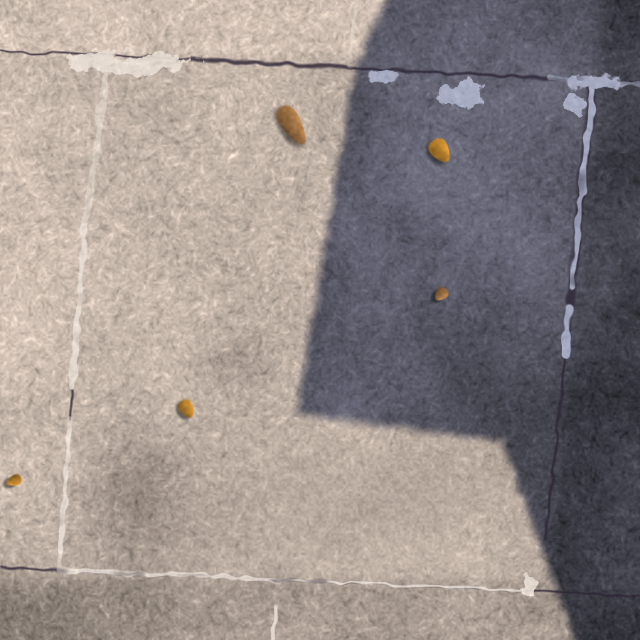
A Shadertoy shader for this texture:

```glsl
// Sunlit stone paving crossed by a soft, angular blue-grey shadow.
// Oriented flecks give the stone its grain; noisy segments form joints and
// worn mortar, and small rotated ellipses make the fallen leaves.
float hash(vec2 p) {
    vec3 q = fract(p.xyx * vec3(.1031, .103, .0973));
    q += dot(q, q.yzx + 33.33);
    return fract((q.x + q.y) * q.z);
}
float noise(vec2 p) {
    vec2 i = floor(p), f = smoothstep(0., 1., fract(p));
    return mix(mix(hash(i), hash(i + vec2(1, 0)), f.x),
               mix(hash(i + vec2(0, 1)), hash(i + 1.), f.x), f.y);
}
float fbm(vec2 p) {
    float sum = 0.;
    for (int i = 1; i < 5; i++) {
        sum += 1.06 * exp2(-float(i)) * noise(p);
        p = mat2(1.6, 1.2, -1.2, 1.6) * p + 7.3;
    }
    return sum;
}
vec2 rotate(vec2 p, float a) { return mat2(cos(a), -sin(a), sin(a), cos(a)) * p; }
float cover(float d, float soft) { return 1. - smoothstep(-soft, soft, d); }

// Randomly turned soft strokes, one per cell; signed tone around zero
float flecks(vec2 p) {
    float tone = 0.;
    for (int k = 0; k < 9; k++) {
        vec2 id = floor(p) + vec2(k % 3 - 1, k / 3 - 1);
        vec2 center = id + vec2(hash(id), hash(id + 19.7));
        float turn = 6.28 * noise(id * .2) + 2. * hash(id + 41.);
        vec2 d = rotate(p - center, turn) / vec2(.62, .23);
        tone += (hash(id + 73.) * 2. - 1.) * exp(-dot(d, d));
    }
    return tone;
}
// Soft ellipse; spot holds center and radius
float glow(vec2 p, vec4 spot) {
    vec2 d = (p - spot.xy) / spot.zw;
    return exp(-dot(d, d));
}
// Signed distance to the line from ab.xy to ab.zw
float side(vec2 p, vec4 ab) {
    vec2 d = normalize(ab.zw - ab.xy);
    return dot(p - ab.xy, vec2(-d.y, d.x));
}
float segment(vec2 p, vec4 ab) {
    vec2 d = ab.zw - ab.xy, q = p - ab.xy;
    return length(q - d * clamp(dot(q, d) / dot(d, d), 0., 1.));
}
// Ragged patch of spilled mortar
float spill(vec2 p, vec4 spot, float soft) {
    float d = length((p - spot.xy) / spot.zw) + 1.7 * fbm(p * 55.) - 1.75;
    return cover(d * spot.w, soft);
}
void leaf(inout vec3 col, vec2 p, vec4 spot, float turn, vec3 tint, float soft) {
    vec2 d = rotate(p - spot.xy, turn) / spot.zw;
    vec2 under = rotate(p - spot.xy + vec2(.006, -.003), turn) / spot.zw;
    col *= 1. - .45 * cover(length(under) - 1., .3);
    d.x *= 1. + .35 * d.y;
    tint *= .95 + .3 * d.x + .2 * noise(p * 180.);
    col = mix(col, tint, cover((length(d) - 1.) * spot.z, soft));
}

void mainImage(out vec4 fragColor, in vec2 fragCoord) {
    vec2 p = fragCoord / iResolution.xy;
    p.y = 1. - p.y;
    float s = max(1. / iResolution.y, .0012);
    vec2 w = p + .006 * (vec2(noise(p * 60.), noise(p * 60. + 31.)) - .5);
    // Shadow: slanted left edge, ledge, then lower right edge
    float left = max(side(w, vec4(.553, .111, .463, .647)), side(w, vec4(.602, 0, .553, .111)));
    float ledge = side(w, vec4(.463, .647, .785, .69)), lower = side(w, vec4(.785, .69, .898, 1));
    float shade = cover(max(left, min(ledge, lower)), .012);
    // Stone tone and grain
    float grain = .6 * flecks(p * 85.) + .45 * flecks(p * 150. + 9.);
    float cloud = fbm(p * 8.) - .5, fine = noise(p * 260.) - .5;
    float calm = glow(p, vec4(.56, .8, .26, .11));
    float sun = .735 + .13 * cloud + .08 * fine + grain * mix(.17, .08, calm) - .05 * calm;
    sun += .07 * cover(p.y - .085, .015) + .06 * glow(p, vec4(0, .5, .13, .3));
    sun -= .14 * glow(p, vec4(.2, .78, .09, .13)) + .13 * glow(p, vec4(.03, .97, .13, .08));
    sun -= .09 * glow(p, vec4(.38, .56, .05, .05)) + .1 * smoothstep(.89, .92, p.y);
    float dim = .325 + .17 * cloud + .05 * fine + .095 * grain;
    dim += .11 * glow(p, vec4(.74, .27, .15, .22)) + .05 * glow(p, vec4(.56, .45, .08, .2));
    dim -= .07 * smoothstep(0., .03, p.x - .93 + .1 * p.y);
    vec3 col = mix(sun * vec3(1.03, .95, .885), dim * vec3(.98, .98, 1.13), shade);
    // Dark cracks: end points and half widths
    vec4 cracks[9] = vec4[9](vec4(0, .081, .299, .091), vec4(.299, .091, .547, .107),
        vec4(.547, .107, 1, .13), vec4(0, .888, .43, .905), vec4(.43, .905, 1, .931),
        vec4(.113, .605, .11, .655), vec4(.883, .557, .853, .84),
        vec4(.927, .13, .908, .3), vec4(.908, .3, .883, .557));
    float gaps[9] = float[9](.0015, .003, .0022, .0018, .0018, .002, .002, .007, .006);
    float dark = 0.;
    for (int i = 0; i < 9; i++)
        dark = max(dark, cover(segment(w, cracks[i]) - gaps[i], s + .3 * gaps[i]));
    col = mix(col, vec3(.17, .14, .2), .8 * dark);
    // Pale mortar: the first two lines are faint, and all wear unevenly
    vec4 lines[11] = vec4[11](vec4(.557, 0, .545, .105), vec4(.167, .111, .133, .355),
        vec4(.133, .355, .113, .605), vec4(.11, .655, .092, .891), vec4(.86, .121, 1, .133),
        vec4(.927, .13, .908, .3), vec4(.908, .3, .893, .45), vec4(.888, .48, .884, .555),
        vec4(.092, .891, .43, .905), vec4(.43, .905, .833, .923), vec4(.431, .948, .427, 1));
    float widths[11] = float[11](.003, .005, .005, .004, .004, .006, .004, .006, .004, .002, .003);
    float pale = 0., wear = .5 + noise(p * 70.), worn = smoothstep(.1, .4, noise(p * 32.));
    for (int i = 0; i < 11; i++)
        pale = max(pale, cover(segment(w, lines[i]) - widths[i] * wear, s) * (i < 2 ? .6 : 1.));
    pale *= mix(.5, 1., worn);
    pale = max(pale, max(spill(p, vec4(.215, .098, .095, .017), s), spill(p, vec4(.723, .147, .036, .021), s)));
    pale = max(pale, max(spill(p, vec4(.6, .118, .027, .009), s), spill(p, vec4(.925, .128, .035, .013), s)));
    pale = max(pale, max(spill(p, vec4(.895, .165, .018, .015), s), spill(p, vec4(.825, .912, .012, .016), s)));
    col = mix(col, mix(vec3(.91, .87, .83), vec3(.68, .7, .79), shade) + .08 * grain, .92 * pale);
    // Fallen leaves
    vec3 amber = vec3(.66, .46, .16), brown = vec3(.56, .4, .24);
    leaf(col, p, vec4(.457, .196, .015, .034), -.55, brown, s);
    leaf(col, p, vec4(.688, .236, .014, .02), -.6, amber, s);
    leaf(col, p, vec4(.689, .46, .009, .011), .7, brown, s);
    leaf(col, p, vec4(.292, .639, .01, .015), -.5, amber, s);
    leaf(col, p, vec4(.022, .751, .008, .012), 1.2, amber, s);
    fragColor = vec4(col, 1);
}
```
